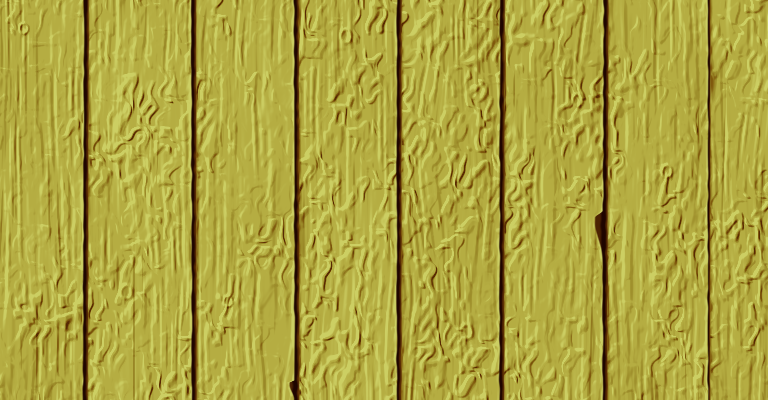
Write a Shadertoy shader that draws this texture.

```glsl
const vec3 LIGHT_PAINT = vec3(0.80, 0.81, 0.39);
const vec3 BASE_PAINT = vec3(0.71, 0.68, 0.26);
const vec3 SHADE_PAINT = vec3(0.62, 0.56, 0.17);
const vec3 BARE_WOOD = vec3(0.50, 0.35, 0.05);
const vec3 DEEP_WOOD = vec3(0.34, 0.16, 0.01);
const vec3 GAP_DARK = vec3(0.12, 0.02, 0.00);

const float FIRST_GAP = 0.112;
const float BOARD_WIDTH = 0.1352;

float hash(vec2 p) {
    vec3 q = fract(vec3(p.xyx) * 0.1031);
    q += dot(q, q.yzx + 33.33);
    return fract((q.x + q.y) * q.z);
}

float noise(vec2 p) {
    vec2 i = floor(p), f = fract(p);
    f = f * f * (3.0 - 2.0 * f);
    return mix(mix(hash(i), hash(i + vec2(1, 0)), f.x),
               mix(hash(i + vec2(0, 1)), hash(i + vec2(1, 1)), f.x), f.y);
}

// Raised rim around a knot, with a sunken middle
float knot(vec2 p, vec2 centre, float radius) {
    float d = length((p - centre) * vec2(1.0, 0.8)) / radius;
    float rim = (d - 1.0) * 3.0;
    return 0.7 * exp(-rim * rim) - 0.3 * exp(-d * d * 4.0);
}

// Wood fibres under blistered paint
float relief(vec2 p, float board, float roughness) {
    vec2 q = p + vec2(board * 3.17 + 20.0, board * 1.73 + 10.0);
    float bend = 0.022 * noise(q * vec2(16.0, 6.0)) + 0.003 * noise(q * vec2(60.0, 25.0));
    float x = q.x + bend;
    float fibre = noise(vec2(x * 230.0, q.y * 15.0));
    float ridge = noise(vec2(x * 95.0, q.y * 6.0));
    float blister = noise(q * vec2(150.0, 85.0) + 2.5 * noise(q * 55.0));
    float patches = smoothstep(0.3, 0.75, noise(q * vec2(28.0, 13.0)) + 0.4 * (roughness - 0.5));
    float h = fibre * mix(0.75, 0.45, patches) + ridge * 0.45;
    h += smoothstep(0.35, 0.9, blister) * mix(0.25, 1.1, patches);
    vec2 centre = vec2(FIRST_GAP + BOARD_WIDTH * (board + mix(0.2, 0.8, hash(vec2(board, 41.0)))),
                       0.5 * hash(vec2(board, 57.0)));
    return h + knot(p, centre, mix(0.005, 0.008, roughness));
}

// Long narrow splits along the grain
float cracks(vec2 p, float board) {
    vec2 q = p + vec2(board * 2.3 + 30.0, board * 0.9 + 5.0);
    float x = q.x + 0.012 * noise(q * vec2(14.0, 5.0));
    float line = noise(vec2(x * 170.0, q.y * 6.0));
    return smoothstep(0.84, 0.97, line) * smoothstep(0.45, 0.7, noise(q * vec2(20.0, 8.0)));
}

// Depth of a broken piece hanging below the height top
float chip(float y, float top, float size, float depth) {
    float t = (top - y) / size;
    return depth * smoothstep(0.0, 0.15, t) * (1.0 - smoothstep(0.25, 1.0, t));
}

vec3 paint(float tone) {
    vec3 c = mix(DEEP_WOOD, BARE_WOOD, smoothstep(-4.0, -2.6, tone));
    c = mix(c, SHADE_PAINT, smoothstep(-2.6, -1.1, tone));
    c = mix(c, BASE_PAINT, smoothstep(-1.1, -0.1, tone));
    return mix(c, LIGHT_PAINT, smoothstep(0.1, 1.3, tone));
}

void mainImage(out vec4 fragColor, in vec2 fragCoord) {
    vec2 p = fragCoord / iResolution.x;
    float aa = 1.0 / iResolution.x;

    // Nearest gap, slightly uneven and tilted
    float gap = round((p.x - FIRST_GAP) / BOARD_WIDTH);
    float k = max(gap, 0.0);
    float centre = FIRST_GAP + BOARD_WIDTH * gap + 0.0055 * k * exp(1.0 - k);
    centre += (p.y - 0.26) * 0.008 * (hash(vec2(gap, 3.0)) - 0.4);
    float d = p.x - centre;
    float board = d > 0.0 ? gap : gap - 1.0;

    // Gap edges with wear and two broken corners
    float halfWidth = mix(0.0032, 0.0016, step(5.5, gap));
    float wear = 0.0016 * (noise(vec2(gap * 9.0 + 50.0, p.y * 75.0)) - 0.5);
    float broken = gap == 5.0 ? chip(p.y, 0.247, 0.065, 0.010) : 0.0;
    broken += gap == 2.0 ? chip(p.y, 0.026, 0.025, 0.006) : 0.0;
    float leftEdge = -halfWidth + wear - broken;
    float rightEdge = halfWidth + 0.6 * wear;

    // Relief lit from the upper left
    float roughness = hash(vec2(board, 11.0));
    vec2 toLight = vec2(-0.0016, 0.0012);
    float slope = relief(p, board, roughness) - relief(p + toLight, board, roughness);
    float tone = slope * 5.2 + 0.8 * (noise(p * vec2(11.0, 5.0) + board * 7.0) - 0.5);
    tone -= 1.9 * cracks(p, board);

    // Bright rounded rim left of each gap, shaded rim on its right
    float rim = noise(vec2(gap * 5.0 + 80.0, p.y * 110.0));
    tone += (0.5 + rim) * smoothstep(leftEdge - 0.005, leftEdge - 0.001, d) * step(d, 0.0);
    tone -= (0.6 + 1.4 * rim) * (1.0 - smoothstep(rightEdge, rightEdge + 0.004, d)) * step(0.0, d);
    vec3 color = paint(tone);

    // Shadow at the left of the gap, lit wood on its right wall
    float across = d / halfWidth + 0.5 * (rim - 0.5);
    vec3 inside = mix(GAP_DARK, DEEP_WOOD, smoothstep(-0.3, 0.6, across));
    inside = mix(inside, BARE_WOOD, smoothstep(0.6, 1.2, across));
    inside = mix(inside, DEEP_WOOD, 0.8 * smoothstep(1.2, 2.5, -across));
    float mask = smoothstep(leftEdge - aa, leftEdge + aa, d)
               * (1.0 - smoothstep(rightEdge - aa, rightEdge + aa, d));
    fragColor = vec4(mix(color, inside, mask), 1.0);
}
```
